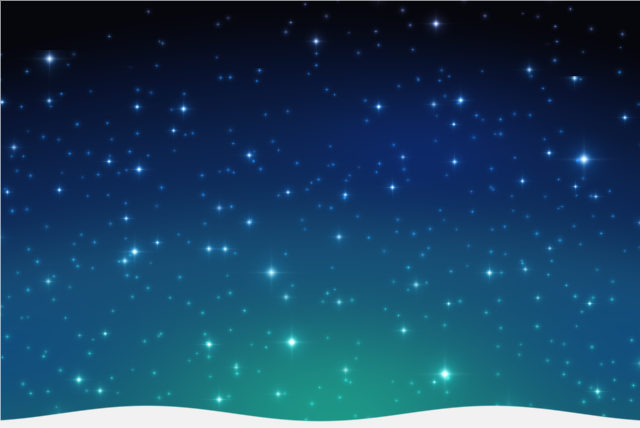
A WebGL 2 fragment shader for this background:

```glsl
#version 300 es
precision highp float;

uniform vec2 u_resolution;
out vec4 outColor;

// Sky ramp, from zenith to horizon
const vec3 ZENITH   = vec3(0.022, 0.025, 0.050);
const vec3 NIGHT    = vec3(0.034, 0.075, 0.190);
const vec3 NAVY     = vec3(0.050, 0.155, 0.335);
const vec3 AZURE    = vec3(0.085, 0.300, 0.460);
const vec3 HORIZON  = vec3(0.090, 0.370, 0.450);
const float DOME    = 0.40;

// Soft glows
const vec3 TEAL     = vec3(0.115, 0.600, 0.530);
const vec3 SIDE     = vec3(0.065, 0.300, 0.500);
const vec3 ROYAL    = vec3(0.055, 0.165, 0.450);

// Star tints by height
const vec3 STAR_LOW  = vec3(0.15, 0.90, 0.88);
const vec3 STAR_MID  = vec3(0.10, 0.55, 1.00);
const vec3 STAR_HIGH = vec3(0.45, 0.52, 0.90);

// Snow and margin
const vec3 SNOW         = vec3(0.945);
const float SNOW_LEVEL  = 0.034;
const float SNOW_SWELL  = 0.018;
const float SNOW_PERIOD = 0.54;
const float MARGIN      = 0.0013;

const float TAU = 6.2831853;

vec3 hash3(vec2 cell, float seed) {
    vec3 q = fract(vec3(cell.xyx) * vec3(0.1031, 0.1030, 0.0973) + seed * 0.137);
    q += dot(q, q.yxz + 33.33);
    return fract((q.xxy + q.yzz) * q.zyx);
}

float glow(vec2 uv, vec2 center, vec2 radius) {
    vec2 d = (uv - center) / radius;
    return exp(-dot(d, d));
}

vec3 skyColor(vec2 uv) {
    float h = uv.y + DOME * (uv.x - 0.5) * (uv.x - 0.5);
    vec3 c = mix(HORIZON, AZURE, smoothstep(0.05, 0.40, h));
    c = mix(c, NAVY, smoothstep(0.38, 0.64, h));
    c = mix(c, NIGHT, smoothstep(0.60, 0.86, h));
    c = mix(c, ZENITH, smoothstep(0.80, 1.00, h));
    c = mix(c, SIDE, 0.8 * glow(uv, vec2(0.02, 0.17), vec2(0.20, 0.13)));
    c = mix(c, SIDE, 0.8 * glow(uv, vec2(0.98, 0.19), vec2(0.18, 0.13)));
    c = mix(c, ROYAL, 0.65 * glow(uv, vec2(0.66, 0.65), vec2(0.17, 0.13)));
    return mix(c, TEAL, 0.95 * glow(uv, vec2(0.52, 0.02), vec2(0.25, 0.22)));
}

// Returns halo strength in x and white core strength in y
vec2 starLayer(vec2 p, float cellSize, float density, float radius, float seed) {
    vec2 base = floor(p / cellSize);
    vec2 light = vec2(0.0);
    for (int j = -1; j <= 1; j++) {
        for (int i = -1; i <= 1; i++) {
            vec2 cell = base + vec2(i, j);
            vec3 place = hash3(cell + 17.0, seed);
            vec3 trait = hash3(cell + 71.0, seed + 3.0);
            vec2 d = p - (cell + place.xy) * cellSize;
            float size = radius * mix(0.55, 1.0, trait.x);
            float power = step(place.z, density) * mix(0.45, 1.0, trait.y);
            vec2 a = abs(d) / size;
            float r2 = dot(a, a);
            float rays = exp(-a.x * 0.55 - a.y * 3.5) + exp(-a.y * 0.65 - a.x * 3.5);
            light.x += power * (0.75 * exp(-r2 * 0.6) + 0.30 * exp(-r2 * 0.1) + 0.35 * rays);
            light.y += power * (exp(-r2 * 1.6) + 0.35 * rays);
        }
    }
    return light;
}

vec3 addStars(vec3 sky, vec2 p, float height) {
    vec3 tint = mix(STAR_LOW, STAR_MID, smoothstep(0.15, 0.60, height));
    tint = mix(tint, STAR_HIGH, smoothstep(0.78, 1.0, height));
    float fade = 1.0 - 0.65 * smoothstep(0.70, 1.0, height);

    // Dim dust, middling stars, then a few bright ones
    vec2 dust = starLayer(p, 0.043, 0.48 * fade, 0.0030, 1.0);
    vec2 medium = starLayer(p, 0.105, 0.52 * fade, 0.0062, 5.0);
    vec2 bright = starLayer(p, 0.290, 0.55 * fade, 0.0115, 9.0);
    float halo = 0.60 * dust.x + 0.85 * medium.x + bright.x;
    float core = 0.05 * dust.y + 0.80 * medium.y + 1.1 * bright.y;
    vec3 c = mix(sky, tint, clamp(halo, 0.0, 1.0));
    return mix(c, vec3(0.92, 0.99, 1.0), clamp(core, 0.0, 1.0));
}

void main() {
    vec2 uv = gl_FragCoord.xy / u_resolution;
    vec2 p = gl_FragCoord.xy / u_resolution.y;
    float pixel = 1.0 / u_resolution.y;

    vec3 color = addStars(skyColor(uv), p, uv.y);

    // Rolling snow along the ground
    float ground = SNOW_LEVEL - SNOW_SWELL * cos(TAU * (uv.x - 0.5) / SNOW_PERIOD);
    color = mix(color, SNOW, smoothstep(-pixel, pixel, ground - uv.y));

    // Thin pale margin on the left and top
    float inset = min(p.x, 1.0 - uv.y);
    color = mix(SNOW, color, smoothstep(MARGIN - 0.5 * pixel, MARGIN + 0.5 * pixel, inset));

    outColor = vec4(color, 1.0);
}
```
